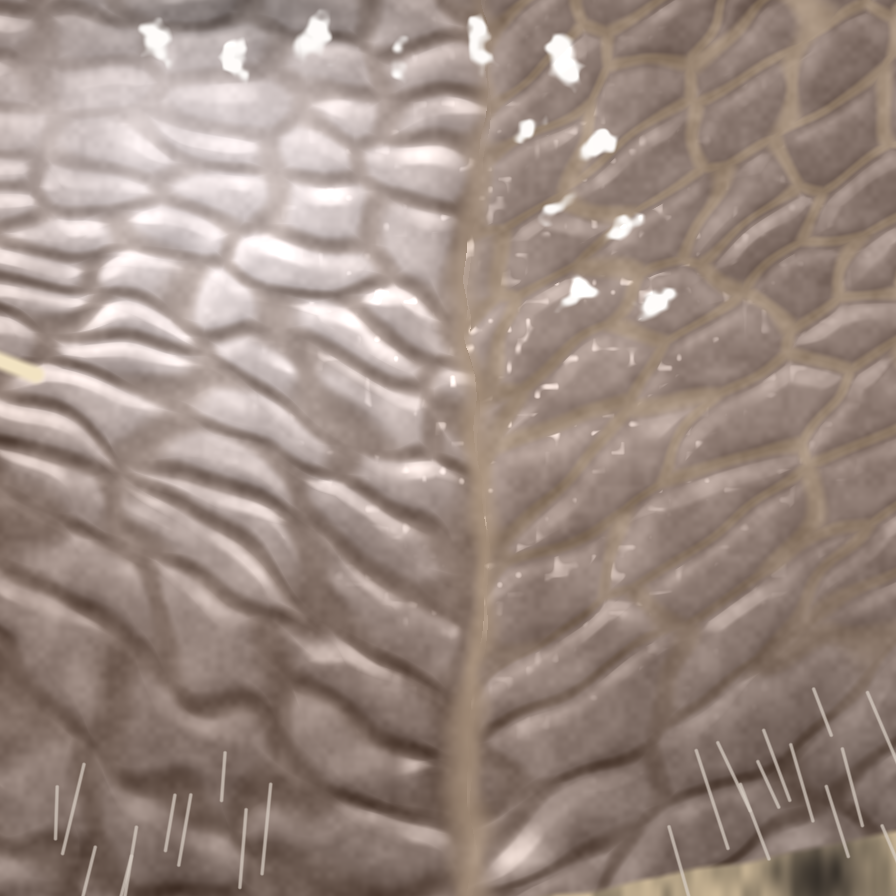
Give the GLSL for this texture, as a WebGL 2 fragment shader.

```glsl
#version 300 es
precision highp float;
uniform vec2 u_resolution;
out vec4 fragColor;

vec2 hash2(vec2 p) {
  vec3 q = fract(p.xyx * vec3(0.1031, 0.1030, 0.0973));
  q += dot(q, q.yzx + 33.33);
  return fract((q.xx + q.yz) * q.zy);
}

float noise(vec2 p) {
  vec2 i = floor(p), f = fract(p);
  f *= f * (3.0 - 2.0 * f);
  float low = mix(hash2(i).x, hash2(i + vec2(1, 0)).x, f.x);
  float high = mix(hash2(i + vec2(0, 1)).x, hash2(i + vec2(1, 1)).x, f.x);
  return mix(low, high, f.y);
}

float segment(vec2 p, vec2 a, vec2 b) {
  vec2 ab = b - a;
  return length(p - a - ab * clamp(dot(p - a, ab) / dot(ab, ab), 0.0, 1.0));
}

float blob(vec2 p, vec2 center, vec2 radius) {
  vec2 q = (p - center) / radius;
  return exp(-dot(q, q));
}

// Signed distance to the winding central seam
float seamOffset(vec2 p) {
  return p.x - 0.533 - 0.011 * cos(p.y * 11.0 - 4.4) - 0.016 * (noise(p.yy * 16.0) - 0.5);
}

// Distance between the two nearest cell centers: zero in the grooves
float cellGap(vec2 p) {
  vec2 base = floor(p);
  float nearest = 9.0, second = 9.0;
  for (int y = -1; y <= 1; y++)
  for (int x = -1; x <= 1; x++) {
    vec2 cell = base + vec2(x, y);
    float d = length(cell + 0.17 + 0.66 * hash2(cell + 61.0) - p);
    second = min(second, max(nearest, d));
    nearest = min(nearest, d);
  }
  return second - nearest;
}

// Domed ridges that fan out and upward from the seam
float skinHeight(vec2 p) {
  float offset = seamOffset(p), d = abs(offset);
  float right = step(0.0, offset);
  float leftSlope = mix(0.2, 0.55, smoothstep(-0.1, 0.4, p.y)) * smoothstep(1.1, 0.42, p.y);
  float rightSlope = mix(0.45, 0.62, smoothstep(0.0, 0.4, p.y));
  vec2 wobble = vec2(noise(p * 14.0), noise(p * 14.0 + 37.0)) - 0.5;
  vec2 ridge = vec2(d * mix(5.2, 8.5, smoothstep(0.45, 0.9, p.y)),
                    (p.y - d * mix(leftSlope, rightSlope, right)) * mix(13.5, 12.5, right));
  float gap = cellGap(ridge + wobble * mix(0.5, 0.25, right) + vec2(right * 40.0, 20.0));
  float dome = smoothstep(-0.05, mix(0.7, 0.5, right), gap);
  return dome * mix(0.4, 1.0, smoothstep(0.0, 0.035, d));
}

void main() {
  vec2 p = gl_FragCoord.xy / u_resolution;
  float pixel = 1.0 / min(u_resolution.x, u_resolution.y);
  float offset = seamOffset(p);
  float right = smoothstep(-0.05, 0.05, offset);
  float height = skinHeight(p);
  float facing = height - skinHeight(p + vec2(-0.004, 0.015));
  float relief = 1.0 - 0.75 * blob(p, vec2(0.14, 0.88), vec2(0.26, 0.13));

  // Broad light: strong at the upper left, dim in the lower corners
  float glow = blob(p, vec2(0.23, 0.83), vec2(0.33, 0.24)) * (1.0 - 0.9 * right);
  glow += 0.5 * blob(p, vec2(0.3, 0.53), vec2(0.26, 0.2)) * (1.0 - right);
  vec3 skin = mix(vec3(0.56, 0.485, 0.45), vec3(0.85, 0.81, 0.81), clamp(glow, 0.0, 1.0));
  skin += 0.06 * blob(p, vec2(0.62, 0.62), vec2(0.2, 0.3));
  skin *= 1.0 - 0.07 * right * smoothstep(0.4, 0.8, p.y);
  skin *= 1.0 - 0.18 * blob(p, vec2(1.0, 0.05), vec2(0.35, 0.3));
  skin *= 1.0 - 0.12 * blob(p, vec2(0.15, 0.0), vec2(0.4, 0.18));
  skin *= 1.0 - 0.32 * blob(p, vec2(0.26, 1.0), vec2(0.19, 0.06));

  // Grooves: shadowed on the left, pale tan on the right
  vec3 groove = mix(skin * vec3(0.84, 0.81, 0.78), vec3(0.65, 0.57, 0.495), right * smoothstep(0.1, 0.5, p.y));
  vec3 color = mix(groove, skin, mix(1.0, smoothstep(0.05, mix(0.6, 0.42, right), height), relief));
  color += facing * relief * mix(0.19, 0.1, right) * vec3(1.0, 0.98, 0.97);
  color += 0.1 * (noise(p * 20.0) - 0.5) + 0.06 * (noise(p * 48.0) - 0.5) + 0.045 * (noise(p * 130.0) - 0.5);

  // Tan seam, ragged and widening toward the bottom
  float seamWidth = mix(0.034, 0.022, smoothstep(0.0, 0.4, p.y)) * (0.6 + 0.8 * noise(p * 24.0));
  float seam = smoothstep(seamWidth, 0.0, abs(offset));
  color = mix(color, vec3(0.68, 0.59, 0.5), seam * mix(0.7, 0.25, smoothstep(0.45, 0.85, p.y)));
  color += 0.22 * blob(p, vec2(0.575, 0.045), vec2(0.04, 0.025));

  // Wet highlights: a row along the top, then two columns right of the seam
  float wet = 0.0;
  for (int i = 0; i < 12; i++) {
    float k = float(i), column = mod(k, 2.0), row = floor((k - 6.0) / 2.0);
    vec2 center = i < 6 ? vec2(0.17 + 0.092 * k, 0.93 + 0.025 * (1.0 - column))
                        : vec2(0.587 + 0.027 * row + 0.09 * column, 0.855 - 0.092 * row - 0.012 * column);
    vec2 q = p - center;
    if (i > 5) q = vec2(0.85 * q.x + 0.53 * q.y, 0.85 * q.y - 0.53 * q.x);
    wet += blob(q, vec2(0), i < 6 ? vec2(0.023, 0.033) : vec2(0.03, 0.015));
  }
  float ragged = wet + 0.8 * (noise(p * 42.0 + 8.0) - 0.5) + 0.5 * (noise(p * 95.0) - 0.5);
  color = mix(color, vec3(1.0, 0.99, 0.98), smoothstep(0.48, 0.85, ragged) * smoothstep(0.1, 0.4, wet));
  float sheen = smoothstep(0.1, 0.45, facing) * smoothstep(0.4, 0.85, noise(p * 19.0 + 5.0));
  color += sheen * mix(0.15, 0.1, right) * relief;
  float sparkle = smoothstep(0.7, 1.0, noise(p * 95.0 + 3.0)) * smoothstep(0.0, 0.2, facing);
  color += sparkle * 0.35 * blob(p, vec2(0.62, 0.58), vec2(0.22, 0.27));

  // Cream patch on the left rim and pale ground at the lower right
  float patchDistance = segment(p, vec2(-0.02, 0.605), vec2(0.04, 0.582));
  color = mix(color, vec3(0.95, 0.89, 0.76), smoothstep(0.014, 0.004, patchDistance));
  float rim = 0.19 * (p.x - 0.62) + 0.006 * (noise(p * 18.0) - 0.5) - p.y;
  vec3 ground = mix(vec3(0.7, 0.63, 0.52), vec3(0.25, 0.22, 0.19), blob(p, vec2(0.92, 0.02), vec2(0.06, 0.05)));
  ground *= 0.8 + 0.4 * noise(p * vec2(90.0, 35.0));
  color = mix(color, ground, smoothstep(-0.004, 0.006, rim));

  // Pale bristles in both lower corners
  for (int i = 0; i < 22; i++) {
    vec2 r = hash2(vec2(i, 17)), s = hash2(vec2(i, 53));
    bool onLeft = i < 10;
    float k = onLeft ? (float(i) + r.x) / 10.0 : (float(i - 10) + r.x) / 12.0;
    vec2 tip = onLeft ? vec2(0.04 + 0.27 * k, 0.04 + 0.12 * r.y) : vec2(0.74 + 0.26 * k, 0.05 + 0.19 * r.y);
    vec2 root = tip + (onLeft ? vec2(-0.03 * s.x, -0.1) : vec2(0.025 + 0.025 * s.x, -0.1)) * (0.5 + 0.6 * s.y);
    float d = segment(p, tip, root);
    color = mix(color, vec3(0.84, 0.8, 0.76), 0.75 * smoothstep(0.002 + pixel, 0.0006, d));
  }
  fragColor = vec4(clamp(color, 0.0, 1.0), 1.0);
}
```
